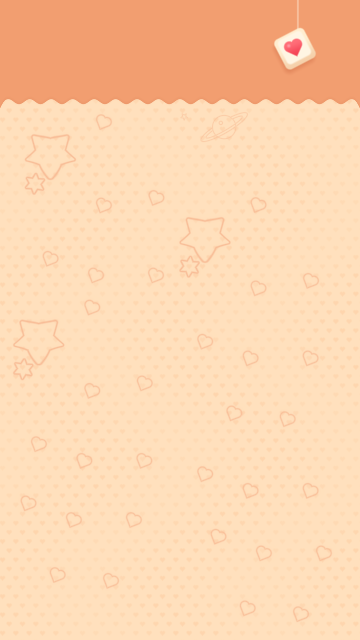
A Shadertoy shader for this pattern:

```glsl
// Peach stationery: scalloped header, hanging heart cube, doodled hearts, stars and a planet.

// Coordinates in a frame rotated by a (y points down)
vec2 turn(vec2 p, float a) {
    float c = cos(a), s = sin(a);
    return vec2(c * p.x + s * p.y, c * p.y - s * p.x);
}

// Signed distance to a heart centred on the origin
float heart(vec2 p, float size) {
    p = vec2(abs(p.x), 0.55 * size - p.y) / size;
    if (p.x + p.y > 1.0) return (length(p - vec2(0.25, 0.75)) - 0.3536) * size;
    float d = min(length(p - vec2(0, 1)), length(p - 0.5 * max(p.x + p.y, 0.0)));
    return d * sign(p.x - p.y) * size;
}

// Rounded star, one tip down; warp bends the spacing of its tips
float star(vec2 p, float tips, float outer, float inner, float warp) {
    float a = atan(p.x, p.y), s = 6.28318 / tips;
    a -= warp * sin(2.0 * a);
    a = abs(mod(a + 0.5 * s, s) - 0.5 * s);
    vec2 w = length(p) * vec2(cos(a), sin(a)) - vec2(outer, 0);
    vec2 e = inner * vec2(cos(0.5 * s), sin(0.5 * s)) - vec2(outer, 0);
    float d = length(w - e * clamp(dot(w, e) / dot(e, e), 0.0, 1.0));
    return -d * sign(e.x * w.y - e.y * w.x);
}

float ellipse(vec2 p, vec2 r) {
    float k = length(p / r);
    return k * (k - 1.0) / max(length(p / (r * r)), 0.001);
}

float roundBox(vec2 p, float halfSide, float radius) {
    vec2 q = abs(p) - halfSide + radius;
    return length(max(q, 0.0)) + min(max(q.x, q.y), 0.0) - radius;
}

float doodleHeart(vec2 p) {
    return abs(heart(turn(p, 0.42), 15.0));
}

void mainImage(out vec4 fragColor, in vec2 fragCoord) {
    // The canvas is 432 units wide, measured from the top left
    float px = 432.0 / iResolution.x;
    vec2 p = vec2(fragCoord.x, iResolution.y - fragCoord.y) * px;
    vec3 peach = vec3(0.95, 0.62, 0.44);
    vec3 col = vec3(1.0, 0.88, 0.74);

    // Paper with staggered, patchy tiny hearts
    vec2 g = p - vec2(227, 342);
    float row = floor(g.y / 11.0 + 0.5);
    g.x += 8.0 * mod(row, 2.0);
    g = vec2(mod(g.x + 8.0, 16.0) - 8.0, g.y - row * 11.0);
    float patchy = 0.75 + 0.25 * sin(p.x * 0.03 + 2.0 * sin(p.y * 0.02));
    col = mix(col, vec3(0.995, 0.835, 0.68), patchy * smoothstep(px, -px, heart(g, 5.2)));

    // Three repeats of each doodle cluster
    vec2 starAt[3] = vec2[3](vec2(60.5, 184.5), vec2(246, 284), vec2(46.5, 407));
    vec2 trioAt[3] = vec2[3](vec2(245, 570), vec2(33, 605), vec2(261, 645));
    vec2 trio[3] = vec2[3](vec2(0), vec2(54.5, 20), vec2(126.5, 20));
    vec2 upper[3] = vec2[3](vec2(63, -37), vec2(63, 63), vec2(126, 54));
    float hearts = 1e3, stars = 1e3;
    for (int i = 0; i < 3; i++) {
        vec2 s = p - starAt[i], t = p - trioAt[i];
        stars = min(stars, abs(star(s, 5.0, 28.0, 16.0, 0.155) - 2.5));
        stars = min(stars, abs(star(turn(s - vec2(-18.5, 36), 0.1), 6.0, 11.0, 6.0, 0.0) - 1.2));
        for (int j = 0; j < 3; j++) {
            hearts = min(hearts, doodleHeart(s - upper[j]));
            hearts = min(hearts, doodleHeart(s - vec2(-1, 127) - trio[j]));
            hearts = min(hearts, doodleHeart(t - trio[j]));
        }
        vec2 pair = (i == 0 ? p - vec2(245, 411) : t) - vec2(35, 86);
        hearts = min(hearts, min(doodleHeart(pair), doodleHeart(pair - vec2(64, 7))));
    }
    vec3 ink = vec3(0.97, 0.73, 0.58);
    col = mix(col, ink, 0.12 * exp(-min(stars, hearts) * 0.4));
    col = mix(col, ink, 0.85 * smoothstep(0.7 + px, 0.7 - px, hearts));
    col = mix(col, ink, 0.95 * smoothstep(0.9 + px, 0.9 - px, stars));

    // Ringed planet and its little star
    vec2 o = p - vec2(269, 152.5), r = turn(o, -0.53);
    float ball = length(o) - 14.0;
    float ring = min(abs(ellipse(r, vec2(32, 7))), abs(ellipse(r, vec2(25, 4))));
    if (ball < 0.0 && r.y < 0.0) ring = 1e3;
    float planet = min(abs(ball), ring);
    planet = min(planet, abs(length(o - vec2(-4, -5)) - 2.0));
    planet = min(planet, abs(star(p - vec2(221, 140), 5.0, 4.0, 2.0, 0.0)));
    col = mix(col, ink, 0.7 * smoothstep(0.4 + px, 0.4 - px, planet));

    // Scalloped header, curling down at both sides
    float side = min(p.x, 432.0 - p.x);
    float hem = 122.0 - 3.0 * cos((p.x - 10.0) * 6.28318 / 25.75);
    hem += 6.0 * pow(max(1.0 - side / 7.0, 0.0), 2.0);
    float d = p.y - hem;
    col = mix(col, vec3(0.99, 0.80, 0.65), 0.35 * exp(-max(d, 0.0) * 0.8));
    vec3 header = peach - 0.02 * smoothstep(-5.0, 0.0, d);
    col = mix(col, header, smoothstep(0.6 * px, -0.6 * px, d));

    // Cord, cube shadow and cube
    vec2 c = p - vec2(354, 58.5), q = turn(c, -0.48);
    float cord = max(abs(p.x - 357.5) - 0.8, p.y - 38.0);
    col = mix(col, vec3(0.98, 0.81, 0.69), smoothstep(px, -px, cord));
    float shadow = roundBox(turn(c - vec2(-1, 5), -0.48), 19.0, 6.0);
    col = mix(col, vec3(0.84, 0.46, 0.30), 0.55 * smoothstep(5.0, -4.0, shadow));
    float cube = roundBox(q, 20.0, 6.0);
    vec3 rim = mix(vec3(1.0, 0.93, 0.81), vec3(0.96, 0.81, 0.66), smoothstep(-8.0, 22.0, q.y));
    col = mix(col, rim, smoothstep(px, -px, cube));
    float face = roundBox(q + vec2(0, 1.5), 16.0, 5.0);
    col = mix(col, vec3(1.0, 0.96, 0.89), smoothstep(1.5, -1.5, face));

    // Red heart with a soft highlight
    vec2 h = turn(c + vec2(1, 0.5), -0.36);
    vec3 red = mix(vec3(1.0, 0.43, 0.47), vec3(0.96, 0.27, 0.34), smoothstep(-8.0, 8.0, h.y));
    red += 0.18 * smoothstep(3.5, 0.0, length(h - vec2(-5, -5)));
    col = mix(col, red, smoothstep(px, -px, heart(h, 18.5)));

    fragColor = vec4(col, 1.0);
}
```
